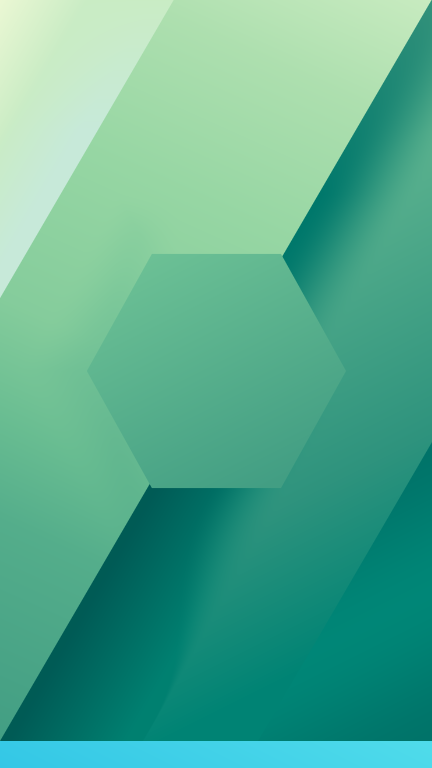
A Shadertoy shader for this background:

```glsl
#define SLOPE 1.717
#define BAR_HEIGHT 0.0625
#define BAND_OFFSET 0.597
#define FOLD_OFFSET 0.331
#define HEX_CENTER vec2(0.501, 0.919)
#define HEX_HALF vec2(0.300, 0.271)
#define TEAL vec3(0.0, 0.50, 0.44)
#define DEEP_TEAL vec3(0.0, 0.355, 0.335)
#define LEAF vec3(0.41, 0.74, 0.57)
#define SEA vec3(0.26, 0.62, 0.515)

// Coverage of the positive side of a signed distance
float cover(float d) {
    return clamp(d * iResolution.x + 0.5, 0.0, 1.0);
}

// Linear blend that starts at "from" and ends at "to"
float span(float from, float to, float t) {
    return clamp((t - from) / (to - from), 0.0, 1.0);
}

// Flat-topped hexagon, positive outside
float hexagon(vec2 q) {
    q = abs(q);
    vec2 side = normalize(vec2(1.8, 1.0));
    return max(q.y - HEX_HALF.y, dot(q - vec2(HEX_HALF.x, 0.0), side));
}

vec3 cornerColor(float across, float depth) {
    vec3 cream = vec3(0.92, 0.97, 0.83);
    vec3 lime = vec3(0.79, 0.925, 0.77);
    vec3 mint = vec3(0.78, 0.915, 0.85);
    vec3 col = mix(cream, lime, span(-1.0, -0.80, across));
    return mix(col, mint, span(-0.82, -0.64, across) * span(0.0, 0.3, depth));
}

vec3 lightBandColor(float fall) {
    vec3 col = mix(vec3(0.78, 0.92, 0.75), vec3(0.68, 0.875, 0.685), span(-0.44, -0.14, fall));
    col = mix(col, vec3(0.59, 0.84, 0.64), span(-0.14, 0.25, fall));
    col = mix(col, vec3(0.52, 0.80, 0.61), span(0.25, 0.69, fall));
    col = mix(col, LEAF, span(0.69, 0.97, fall));
    col = mix(col, vec3(0.33, 0.68, 0.545), span(0.97, 1.20, fall));
    return mix(col, SEA, span(1.20, 1.71, fall));
}

vec3 darkBandColor(vec2 p, float across, float depth, float slant) {
    vec3 col = mix(vec3(0.36, 0.70, 0.56), vec3(0.18, 0.575, 0.49), span(0.8, 1.5, slant));
    col = mix(col, vec3(0.0, 0.515, 0.455), span(1.5, 1.9, slant));

    // Shadow beside the upper diagonal
    vec3 upperShade = mix(vec3(0.20, 0.57, 0.48), vec3(0.0, 0.47, 0.42), span(0.0, 0.45, depth));
    vec3 upper = mix(upperShade, col, smoothstep(0.0, 0.23, across));

    // Shadow below the hexagon, with a fold that softens upwards
    vec3 lowerShade = mix(DEEP_TEAL, TEAL, span(0.02, 0.29, across));
    float softness = 0.18 * smoothstep(0.1, 0.62, p.y);
    float fold = smoothstep(FOLD_OFFSET - softness - 1.0 / iResolution.x,
                            FOLD_OFFSET + 1.0 / iResolution.x, across);
    vec3 lower = mix(lowerShade, col, fold);
    return mix(upper, lower, smoothstep(0.85, 1.1, depth));
}

void mainImage(out vec4 fragColor, in vec2 fragCoord) {
    vec2 p = fragCoord / iResolution.x;
    float depth = iResolution.y / iResolution.x - p.y;
    float across = p.x - (p.y - BAR_HEIGHT) / SLOPE;
    float slant = depth + 0.5 * p.x;
    float edgeScale = SLOPE / length(vec2(SLOPE, 1.0));

    // Hexagon surface and its soft tint on the left
    vec3 hexColor = mix(vec3(0.425, 0.755, 0.585), SEA, span(0.76, 1.43, slant));
    float hexDist = hexagon(p - HEX_CENTER);
    float tint = 0.45 * (1.0 - smoothstep(0.0, 0.14, hexDist));
    tint *= 1.0 - smoothstep(0.25, 0.42, p.x);

    // Diagonal bands, left to right
    vec3 lightBand = mix(lightBandColor(depth - 0.45 * p.x), hexColor, tint);
    vec3 col = mix(cornerColor(across, depth), lightBand, cover((across + BAND_OFFSET) * edgeScale));
    col = mix(col, darkBandColor(p, across, depth, slant), cover(across * edgeScale));
    float ridge = 1.0 - smoothstep(0.0, 0.36, abs(slant - 1.87));
    vec3 cornerTeal = mix(vec3(0.0, 0.45, 0.41), vec3(0.0, 0.525, 0.465), ridge);
    col = mix(col, cornerTeal, cover((across - BAND_OFFSET) * edgeScale));

    col = mix(col, hexColor, cover(-hexDist));

    // Bottom bar
    float barBlend = span(0.0, 1.1, p.x + 2.0 * p.y);
    vec3 barColor = mix(vec3(0.20, 0.78, 0.90), vec3(0.31, 0.86, 0.92), barBlend);
    col = mix(col, barColor, cover(BAR_HEIGHT - p.y));

    fragColor = vec4(col, 1.0);
}
```
